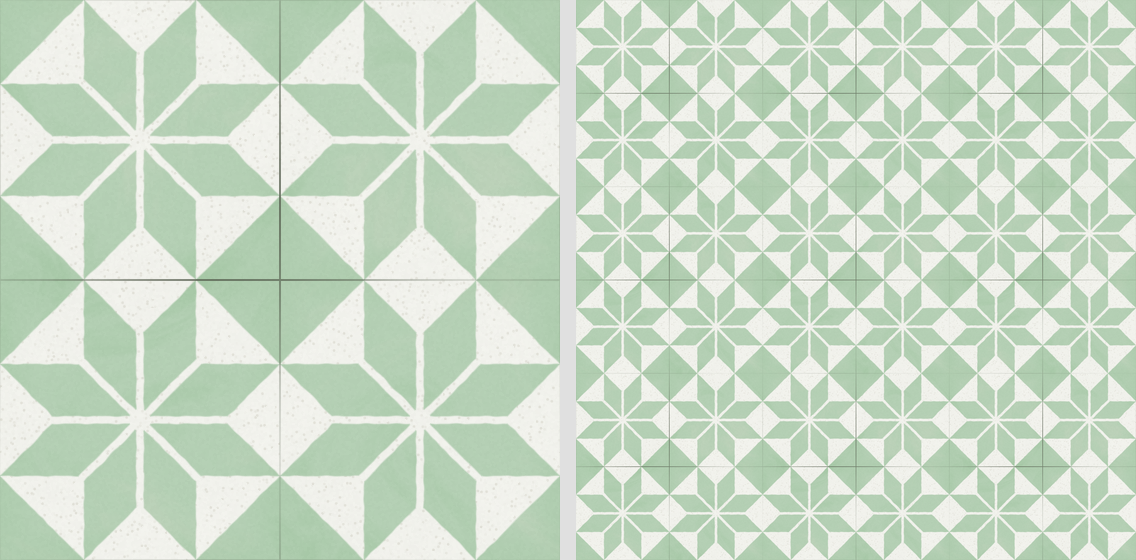
Left, the tile; right, the same tile 3 across and 3 down.
Reproduce this pattern procedurally as a Shadertoy shader.

```glsl
const float TILES = 2.0;            // repeats across and down
const float LINE_HALF = 0.0135;     // half width of the pale lines, in tiles
const float PETAL_SIDE = 0.2;       // outer side of a petal
const float PETAL_SLANT = 0.3;      // offset of the slanted petal tip
const float CORNER_SUM = 0.7;       // x + y where the corner triangle starts
const float HUB_RADIUS = 0.04;      // pale disc where the lines cross
const float EDGE_SOFTNESS = 0.004;
const float EDGE_WOBBLE = 0.0011;
const float JOINT_HALF = 0.0026;
const float BORDER_JOINT = 0.22;    // strength of the joints on the canvas rim
const float SPECK_CELLS = 120.0;
const float GRAIN_CELLS = 230.0;

const vec3 GREEN = vec3(0.705, 0.812, 0.705);
const vec3 GREEN_DEEP = vec3(0.645, 0.780, 0.645);
const vec3 GREEN_CHALKY = vec3(0.755, 0.825, 0.735);
const vec3 WHITE = vec3(0.945, 0.947, 0.925);
const vec3 SPECK = vec3(0.80, 0.79, 0.74);
const vec3 JOINT = vec3(0.34, 0.37, 0.31);

const float TAU = 6.2831853;

float hash(vec2 p) {
    vec3 q = fract(p.xyx * vec3(0.1031, 0.1030, 0.0973));
    q += dot(q, q.yzx + 33.33);
    return fract((q.x + q.y) * q.z);
}

// Cellular noise that wraps: x = nearest distance, y = random id of that cell
vec2 cellular(vec2 uv, float cells) {
    vec2 p = uv * cells, base = floor(p);
    vec2 nearest = vec2(9.0, 0.0);
    for (int j = -1; j <= 1; j++)
    for (int i = -1; i <= 1; i++) {
        vec2 cell = base + vec2(i, j);
        vec2 id = mod(cell, cells);
        vec2 seed = cell + vec2(hash(id), hash(id + 71.0));
        float d = distance(p, seed);
        if (d < nearest.x) nearest = vec2(d, hash(id + 137.0));
    }
    return nearest;
}

// Layered sines with whole frequencies, so the clouding wraps
float clouds(vec2 uv) {
    vec2 p = uv * TAU;
    float sum = 0.0, amp = 0.5;
    for (int i = 0; i < 5; i++) {
        p += 0.7 * sin(p.yx + float(i) * 1.9);
        sum += amp * sin(p.x + 1.3 * float(i)) * cos(p.y - 0.8 * float(i));
        p = mat2(2.0, 1.0, -1.0, 2.0) * p;
        amp *= 0.68;
    }
    return sum;
}

// Slight unevenness of the hand-poured outlines
vec2 wobble(vec2 uv) {
    vec2 p = uv * TAU;
    return sin(p.yx * vec2(17.0, 19.0) + 2.0 * sin(p * 5.0))
         + 0.6 * sin(p.yx * vec2(41.0, 37.0) + 3.0 * sin(p * 7.0));
}

// Signed distance to the coloured parts, p in [-0.5, 0.5]
float starTile(vec2 p) {
    vec2 a = abs(p);
    vec2 q = vec2(min(a.x, a.y), max(a.x, a.y));
    float sides = max(LINE_HALF - q.x, q.x - PETAL_SIDE);
    float slant = q.y - q.x;
    float ends = max(LINE_HALF * sqrt(2.0) - slant, slant - PETAL_SLANT) * sqrt(0.5);
    float petal = max(max(sides, ends), HUB_RADIUS - length(p));
    float corner = (CORNER_SUM - a.x - a.y) * sqrt(0.5);
    return min(petal, corner);
}

void mainImage(out vec4 fragColor, in vec2 fragCoord) {
    vec2 uv = fragCoord / iResolution.xy;
    vec2 tile = floor(uv * TILES);
    vec2 p = fract(uv * TILES) - 0.5;
    vec2 rim = 0.5 - abs(p);
    float aa = max(EDGE_SOFTNESS, 0.8 * TILES / iResolution.y);

    // Pigment: clouded, chalky in places, deeper toward the rim
    float cloud = clouds(uv);
    float tone = hash(tile + 5.0) - 0.5;
    float rimStain = 1.0 - smoothstep(0.0, 0.16, min(rim.x, rim.y));
    float deep = 0.5 * smoothstep(0.1, 0.9, -cloud) + 0.35 * rimStain + 0.15 * tone;
    vec3 green = mix(GREEN, GREEN_CHALKY, 0.6 * smoothstep(0.1, 0.9, cloud));
    green = mix(green, GREEN_DEEP, clamp(deep, 0.0, 1.0));

    // Pale cement with scattered specks
    vec2 speck = cellular(uv, SPECK_CELLS);
    float speckMask = smoothstep(0.45, 0.1, speck.x) * smoothstep(0.6, 1.0, speck.y);
    vec3 white = mix(WHITE + 0.006 * cloud, SPECK, 0.45 * speckMask);

    float d = starTile(p + EDGE_WOBBLE * wobble(uv));
    vec3 color = mix(green, white, smoothstep(-aa, aa, d));
    color += 0.014 * (cellular(uv, GRAIN_CELLS).y - 0.5);

    // Joints: each fades along its length, fainter on the canvas rim
    vec2 inner = step(0.5, mod(floor(uv * TILES + 0.5), TILES));
    vec2 fade = 0.56 + 0.38 * sin(TAU * (uv.yx - vec2(0.4, 0.15)));
    vec2 strength = fade * mix(vec2(BORDER_JOINT), vec2(1.0), inner);
    vec2 line = 1.0 - smoothstep(JOINT_HALF - 0.5 * aa, JOINT_HALF + 0.5 * aa, rim);
    vec2 shade = line * strength;
    color = mix(color, JOINT, max(shade.x, shade.y));

    fragColor = vec4(color, 1.0);
}
```
